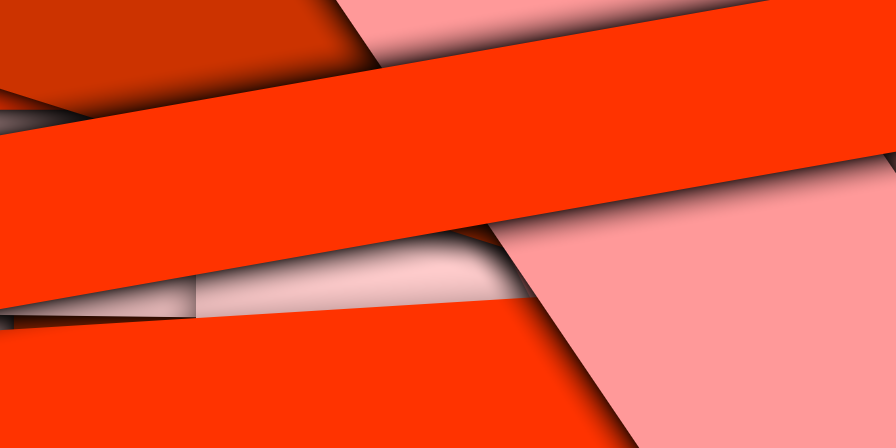
Write a WebGL 1 fragment shader that draws this background.

```glsl
precision highp float;
// Overlapping sheets of cut paper in orange and pink, stacked back to front.
// Each sheet is an intersection of half-planes; its signed distance gives
// both the smooth edge and the soft shadow cast on the sheets below.

uniform vec2 u_resolution;

#define ORANGE vec3(1.0, 0.2, 0.0)
#define RUST vec3(0.8, 0.2, 0.0)
#define PINK vec3(1.0, 0.6, 0.6)
#define PALE vec3(1.0, 0.8, 0.8)
#define SHADOW_WIDTH 0.085
#define SHADOW_DEEP 0.75
#define SHADOW_SOFT 0.35

// Signed distance to the line from a to b, negative on its left.
float edge(vec2 p, vec2 a, vec2 b) {
  vec2 along = normalize(b - a);
  return dot(p - a, vec2(along.y, -along.x));
}

// Darken around a sheet, then lay the sheet itself on top.
void lay(inout vec3 color, float dist, vec3 sheet, float strength) {
  float fade = 1.0 - clamp(dist / SHADOW_WIDTH, 0.0, 1.0);
  color *= 1.0 - strength * fade * fade;
  float coverage = clamp(0.5 - dist * u_resolution.y, 0.0, 1.0);
  color = mix(color, sheet, coverage);
}

void main() {
  // Canvas heights as units, origin at the lower left.
  vec2 p = gl_FragCoord.xy / u_resolution.y;
  vec3 color = PALE;

  // Small sheets showing through the gaps on the left.
  lay(color, 0.031 - p.x, RUST, SHADOW_DEEP);
  lay(color, edge(p, vec2(0.0, 0.297), vec2(0.4375, 0.2917)), PALE, SHADOW_DEEP);
  lay(color, 0.755 - p.y, ORANGE, SHADOW_DEEP);
  lay(color, 0.4375 - p.x, PALE, SHADOW_SOFT);

  // Thin pink sliver beside the diagonal strip.
  lay(color, edge(p, vec2(1.138, 0.4245), vec2(1.185, 0.333)), PINK, SHADOW_SOFT);

  // Rust sheet in the upper left.
  float rust = edge(p, vec2(0.0, 0.802), vec2(1.107, 0.453));
  lay(color, max(rust, p.x - 1.5), RUST, SHADOW_DEEP);

  // Orange sheet along the bottom.
  lay(color, edge(p, vec2(1.185, 0.336), vec2(0.0, 0.263)), ORANGE, SHADOW_SOFT * 0.5);

  // Diagonal pink strip.
  float stripLeft = edge(p, vec2(0.75, 1.0), vec2(1.427, 0.0));
  float stripRight = edge(p, vec2(1.971, 0.656), vec2(1.294, 1.656));
  lay(color, max(stripLeft, stripRight), PINK, SHADOW_DEEP);

  // Wide orange band on top.
  float bandTop = edge(p, vec2(1.719, 1.0), vec2(0.0, 0.698));
  float bandBottom = edge(p, vec2(0.0, 0.310), vec2(2.0, 0.6615));
  lay(color, max(bandTop, bandBottom), ORANGE, SHADOW_DEEP);

  gl_FragColor = vec4(color, 1.0);
}
```
